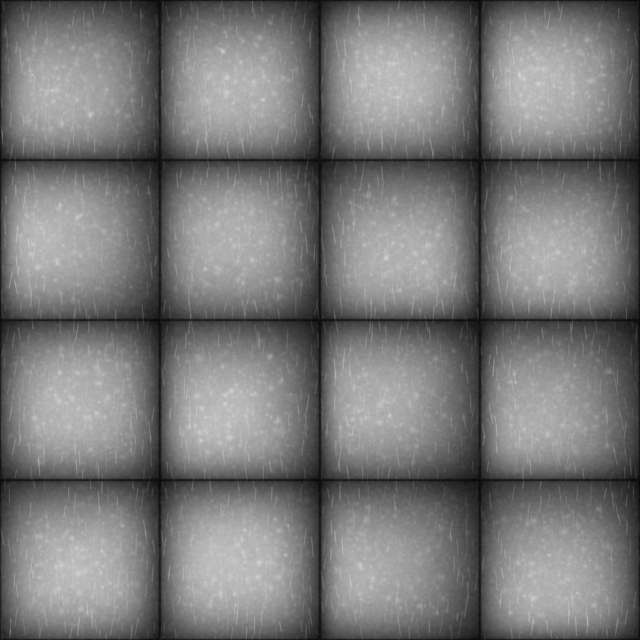
Reproduce this texture procedurally as a Shadertoy shader.

```glsl
// Four by four grid of worn grey metal panels with dark seams, pale specks and fine scratches.

const float PANELS = 4.0;
const float FACE_GREY = 0.775;
const float SEAM_WIDTH = 0.011;      // in panel widths
const float SCRATCH_WIDTH = 0.0005;  // in canvas widths

// Integer hash: three values from 0 to 1 per cell, wrapping at the period.
vec3 hashCell(vec2 cell, float period, uint seed) {
    uvec3 v = uvec3(uvec2(mod(cell, period)), seed);
    v = v * 1664525u + 1013904223u;
    v.x += v.y * v.z; v.y += v.z * v.x; v.z += v.x * v.y;
    v ^= v >> 16u;
    v.x += v.y * v.z; v.y += v.z * v.x; v.z += v.x * v.y;
    return vec3(v >> 8u) / 16777216.0;
}

// Smooth value noise that tiles over the canvas.
float noise(vec2 uv, float period, uint seed) {
    vec2 p = uv * period;
    vec2 cell = floor(p);
    vec2 f = smoothstep(0.0, 1.0, fract(p));
    float a = hashCell(cell, period, seed).x;
    float b = hashCell(cell + vec2(1, 0), period, seed).x;
    float c = hashCell(cell + vec2(0, 1), period, seed).x;
    float d = hashCell(cell + vec2(1, 1), period, seed).x;
    return mix(mix(a, b, f.x), mix(c, d, f.x), f.y);
}

// Soft darkening that fades away from one panel edge.
float edgeShade(float distance, float depth, float width) {
    return 1.0 - depth * exp(-pow(distance / width, 1.3));
}

// Uneven light on one panel, with a bright spot that shifts between panels.
float panelShade(vec2 q, vec3 variation) {
    vec2 tilt = (variation.xy - 0.5) * 0.7;
    float shade = FACE_GREY * mix(0.95, 1.05, variation.z);
    shade *= edgeShade(q.x, 0.58, 0.12 * (1.0 - tilt.x));
    shade *= edgeShade(1.0 - q.x, 0.66, 0.22 * (1.0 + tilt.x));
    shade *= edgeShade(q.y, 0.56, 0.15 * (1.0 - tilt.y));
    shade *= edgeShade(1.0 - q.y, 0.64, 0.26 * (1.0 + tilt.y));
    return shade;
}

// Round soft specks, one per cell, gathered from the neighbouring cells.
float specks(vec2 uv, float period, uint seed) {
    vec2 p = uv * period;
    float sum = 0.0;
    for (int y = -1; y <= 1; y++) {
        for (int x = -1; x <= 1; x++) {
            vec2 cell = floor(p) + vec2(x, y);
            vec3 rnd = hashCell(cell, period, seed);
            vec2 offset = p - cell - rnd.xy;
            float radius = mix(0.14, 0.32, rnd.z);
            float strength = fract(rnd.z * 37.0);
            sum += strength * strength * exp(-dot(offset, offset) / (radius * radius));
        }
    }
    return sum;
}

// Thin slanted strokes, each kept inside its own tall cell.
float scratches(vec2 uv, vec2 count, uint seed, float pixel) {
    vec2 p = uv * count;
    vec2 cell = floor(p);
    vec3 rnd = hashCell(cell, 256.0, seed);
    vec3 shape = hashCell(cell, 256.0, seed + 50u);
    vec2 local = (fract(p) - vec2(mix(0.25, 0.75, rnd.x), 0.5)) / count;
    float across = abs(local.x - local.y * (rnd.y - 0.5) * 0.4);
    float halfLength = mix(0.2, 0.46, shape.x) / count.y;
    float along = 1.0 - smoothstep(0.6 * halfLength, halfLength, abs(local.y));
    float stroke = 1.0 - smoothstep(0.0, SCRATCH_WIDTH + pixel, across);
    return stroke * along * step(0.45, rnd.z) * mix(0.3, 1.0, shape.y);
}

void mainImage(out vec4 fragColor, in vec2 fragCoord) {
    vec2 uv = fragCoord / iResolution.xy;
    float pixel = 1.0 / iResolution.y;
    vec2 p = uv * PANELS;
    vec2 q = fract(p);
    vec2 border = min(q, 1.0 - q);
    float edge = min(border.x, border.y);

    // Panel faces and cloudy stains
    float grey = panelShade(q, hashCell(floor(p), PANELS, 7u));
    float cloud = noise(uv, 16.0, 1u) * 0.6 + noise(uv, 48.0, 2u) * 0.4;
    grey *= 1.0 + 0.07 * (cloud - 0.5);

    // Specks of two sizes
    float dust = specks(uv, 64.0, 11u) * 0.10 + specks(uv, 112.0, 12u) * 0.065;
    grey += (dust - 0.02) * mix(0.35, 1.0, smoothstep(0.02, 0.25, edge));

    // Scratches, strongest near the panel edges
    float wear = 0.0;
    for (uint i = 0u; i < 3u; i++) {
        vec2 shift = vec2(0.37, 0.61) * float(i);
        wear += scratches(fract(uv + shift), vec2(44.0, 24.0), 20u + i, pixel);
    }
    grey += wear * mix(0.13, 0.035, smoothstep(0.04, 0.32, edge));

    // Dark seams and fine grain
    float seam = 1.0 - smoothstep(0.0, SEAM_WIDTH + pixel * PANELS * 0.5, edge);
    grey *= 1.0 - 0.55 * seam;
    grey *= 1.0 - 0.15 * exp(-edge / 0.03);
    grey += 0.035 * (noise(uv, 256.0, 31u) - 0.5);

    fragColor = vec4(vec3(clamp(grey, 0.0, 1.0)), 1.0);
}
```
